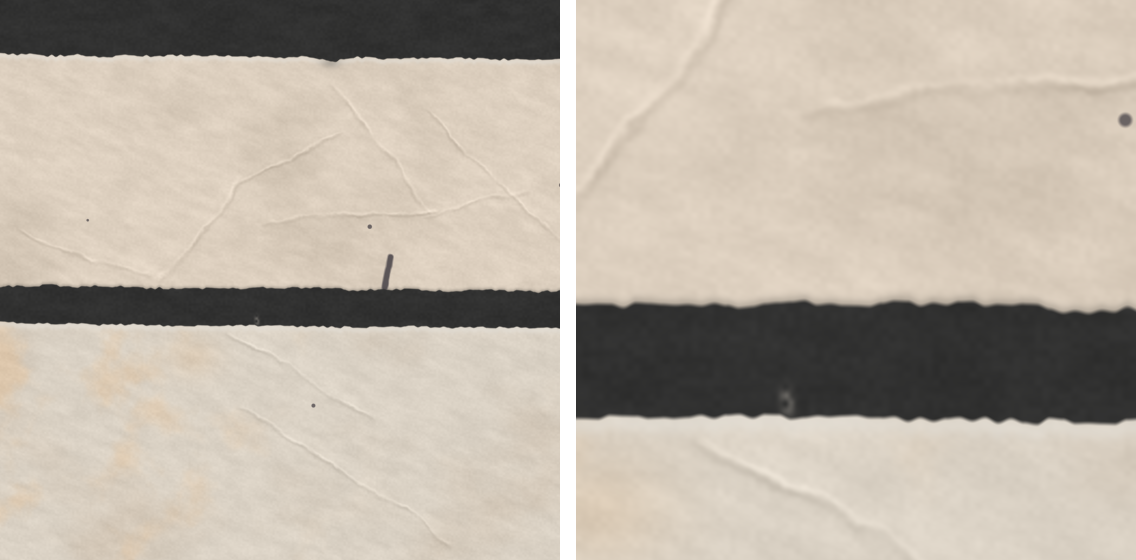
Left, the full canvas; right, a detail of the centre.
This texture is drawn by a Shadertoy shader. Its source:

```glsl
// Worn cream paper strips lying across a charcoal ground, with creases, stains, specks and a pen tick.

const vec3 CREAM    = vec3(0.868, 0.815, 0.750);
const vec3 TAN      = vec3(0.815, 0.762, 0.695);
const vec3 PALE     = vec3(0.850, 0.822, 0.775);
const vec3 STAIN    = vec3(0.880, 0.765, 0.630);
const vec3 LIP      = vec3(0.890, 0.875, 0.845);
const vec3 SHADOW   = vec3(0.510, 0.480, 0.440);
const vec3 INK      = vec3(0.270, 0.250, 0.270);
const vec3 CHARCOAL = vec3(0.190, 0.190, 0.188);

float hash(vec2 p) {
    vec3 q = fract(p.xyx * vec3(0.1031, 0.1030, 0.0973));
    q += dot(q, q.yzx + 33.33);
    return fract((q.x + q.y) * q.z);
}

float noise(vec2 p) {
    vec2 i = floor(p), f = fract(p);
    f = f * f * (3.0 - 2.0 * f);
    return mix(mix(hash(i), hash(i + vec2(1, 0)), f.x),
               mix(hash(i + vec2(0, 1)), hash(i + vec2(1, 1)), f.x), f.y);
}

float fbm(vec2 p) {
    float sum = 0.0, amp = 0.5;
    for (int i = 0; i < 5; i++) {
        sum += amp * noise(p);
        p = mat2(1.6, 1.2, -1.2, 1.6) * p + 17.3;
        amp *= 0.5;
    }
    return sum;
}

// x: signed distance to the line, y: distance to the segment, z: position along it
vec3 segment(vec2 p, vec2 a, vec2 b) {
    vec2 ap = p - a, ab = b - a;
    float t = clamp(dot(ap, ab) / dot(ab, ab), 0.0, 1.0);
    return vec3((ab.x * ap.y - ab.y * ap.x) / length(ab), length(ap - ab * t), t);
}

float bump(float d, float width) {
    return exp(-d * d / (width * width));
}

// Lit ridge with a shaded side, broken up along its length
float crease(vec2 p, vec4 ends, float seed) {
    vec2 warp = vec2(fbm(p * 14.0 + seed), fbm(p * 14.0 + seed + 40.0)) - 0.48;
    vec3 s = segment(p + 0.035 * warp, ends.xy, ends.zw);
    float fade = smoothstep(0.016, 0.0, s.y - abs(s.x)) * (0.25 + noise(p * 45.0 + seed));
    return fade * (0.050 * bump(s.x, 0.0028) - 0.055 * bump(s.x + 0.005, 0.0035)
                 + 0.015 * bump(s.x - 0.012, 0.012));
}

float allCreases(vec2 p) {
    const vec4 ends[9] = vec4[9](
        vec4(0.605, 0.840, 0.765, 0.630), vec4(0.765, 0.622, 0.930, 0.665),
        vec4(0.480, 0.610, 0.765, 0.622), vec4(0.285, 0.505, 0.430, 0.675),
        vec4(0.430, 0.675, 0.600, 0.755), vec4(0.765, 0.800, 1.000, 0.570),
        vec4(0.425, 0.400, 0.660, 0.255), vec4(0.440, 0.275, 0.800, 0.035),
        vec4(0.050, 0.585, 0.260, 0.510));
    float sum = 0.0;
    for (int i = 0; i < 9; i++) sum += crease(p, ends[i], float(i) * 7.1);
    return sum;
}

// Sparse dark dots on a jittered grid
float specks(vec2 p, float cells, float share) {
    vec2 cell = floor(p * cells), local = fract(p * cells);
    vec2 centre = 0.2 + 0.6 * vec2(hash(cell + 3.0), hash(cell + 71.0));
    float radius = 0.0015 + 0.0025 * hash(cell + 19.0);
    float d = length(local - centre) / cells;
    return step(1.0 - share, hash(cell + 131.0)) * smoothstep(radius + 0.002, radius - 0.001, d);
}

// Slightly tilted, ragged horizontal edge
float edgeHeight(float x, float left, float drop, float seed) {
    float ragged = 0.004 * (noise(vec2(x * 22.0, seed)) - 0.5) + 0.004 * (noise(vec2(x * 130.0, seed)) - 0.5);
    return left - drop * x + ragged;
}

vec3 paper(vec2 p) {
    float blotch = fbm(p * vec2(4.0, 5.0) + 2.0);
    float fibre = fbm(mat2(0.9, 0.35, -0.35, 0.9) * p * vec2(28.0, 75.0));
    float grain = noise(p * 260.0) - 0.5;
    float lower = smoothstep(0.50, 0.38, p.y);
    vec3 col = mix(CREAM, PALE, lower * 0.75);
    col = mix(col, TAN, 0.8 * smoothstep(0.42, 0.72, blotch + 0.08 * (p.x - 0.5)));
    float stain = smoothstep(0.50, 0.72, fbm(p * 9.0 + 31.0)) * lower * smoothstep(0.75, 0.1, p.x);
    stain += 0.6 * bump(length((p - vec2(0.345, 0.362)) * vec2(1.0, 1.3)), 0.045);
    col = mix(col, STAIN, min(stain, 1.0) * 0.6);
    col += 0.075 * (fibre - 0.48) + 0.022 * grain + allCreases(p);
    return mix(col, INK, 0.75 * specks(p + 0.03, 9.0, 0.10));
}

void mainImage(out vec4 fragColor, in vec2 fragCoord) {
    vec2 p = fragCoord / iResolution.xy;
    float soft = max(0.0018, 0.8 / iResolution.y);

    // Signed distances below and above the paper edges
    float notch = 0.005 * bump(p.x - 0.59, 0.025);
    float top = edgeHeight(p.x, 0.902, 0.008, 1.0) - notch - p.y;
    float upper = p.y - edgeHeight(p.x, 0.490, 0.011, 5.0);
    float under = edgeHeight(p.x, 0.423, 0.009, 9.0) - p.y;
    float sheet = max(min(top, upper), under);

    // Paper with pale cut lips and a shaded lower rim
    vec3 col = paper(p);
    col = mix(col, LIP, 0.55 * max(bump(top - 0.004, 0.005), bump(under - 0.004, 0.006)));
    col = mix(col, SHADOW, 0.45 * bump(upper, 0.004));
    col = mix(col, SHADOW, 0.5 * bump(length((p - vec2(0.59, 0.887)) * vec2(0.5, 1.0)), 0.009));

    // Short pen tick
    vec3 tick = segment(p, vec2(0.687, 0.486), vec2(0.697, 0.541));
    float tickWidth = 0.0045 + 0.002 * (noise(p * 120.0) - 0.5);
    col = mix(col, INK, 0.85 * smoothstep(tickWidth + 0.003, tickWidth - 0.002, tick.y));

    // Charcoal ground with faint fibres and a chipped spot
    vec3 ground = CHARCOAL + 0.045 * (fbm(p * vec2(25.0, 60.0)) - 0.48) + 0.02 * (noise(p * 230.0) - 0.5);
    float chip = bump(length((p - vec2(0.459, 0.428)) * vec2(1.3, 0.6)), 0.005);
    ground = mix(ground, PALE, 0.7 * chip * noise(p * 190.0));

    fragColor = vec4(mix(ground, col, smoothstep(-soft, soft, sheet)), 1.0);
}
```
